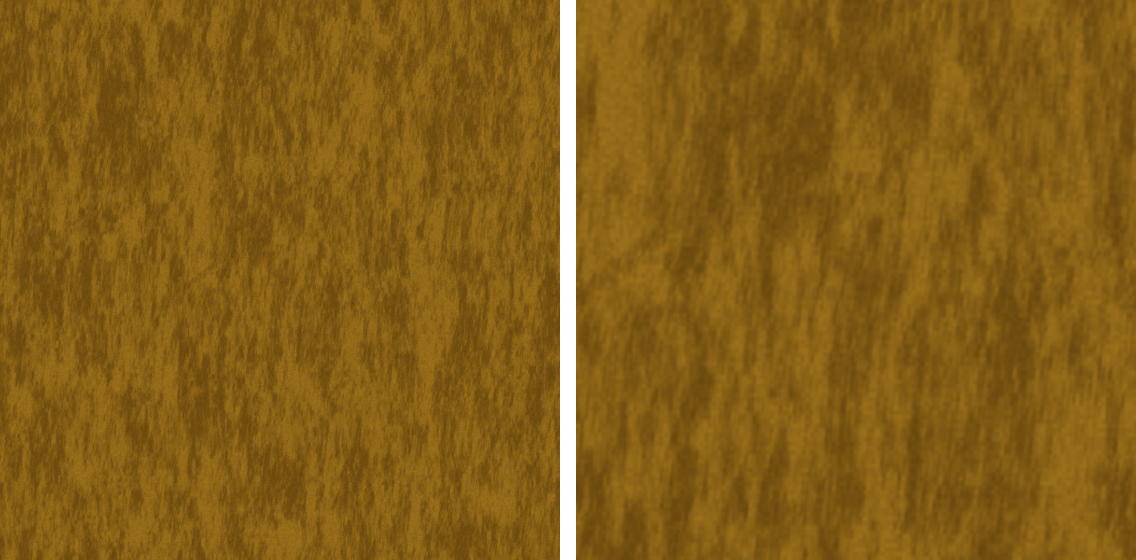
Left, the full canvas; right, a detail of the centre.
A Shadertoy shader for this texture:

```glsl
// Golden brown wood veneer with short, soft vertical fibres and fine grain.

// Sine-free hash: lattice point to a value in 0..1
float hash(vec2 cell) {
    vec3 p = fract(cell.xyx * vec3(0.1031, 0.1030, 0.0973));
    p += dot(p, p.yzx + 33.33);
    return fract((p.x + p.y) * p.z);
}

// Smoothly interpolated value noise
float valueNoise(vec2 p) {
    vec2 cell = floor(p);
    vec2 f = fract(p);
    f = f * f * f * (f * (f * 6.0 - 15.0) + 10.0);
    float low = mix(hash(cell), hash(cell + vec2(1, 0)), f.x);
    float high = mix(hash(cell + vec2(0, 1)), hash(cell + vec2(1, 1)), f.x);
    return mix(low, high, f.y);
}

// Layered noise, stretched along y, strongest in the middle layers
float fibres(vec2 uv) {
    float sum = 0.0;
    float total = 0.0;
    vec2 frequency = vec2(18.0, 4.5);
    for (int i = 0; i < 6; i++) {
        float layer = float(i);
        float weight = exp2(-0.13 * (layer - 2.8) * (layer - 2.8));
        float lean = 0.02 - 0.025 * layer;
        vec2 p = vec2(uv.x + lean * uv.y, uv.y) * frequency;
        sum += weight * valueNoise(p + 19.37 * (layer + 1.0));
        total += weight;
        frequency *= vec2(1.9, 2.0);
    }
    return sum / total;
}

void mainImage(out vec4 fragColor, in vec2 fragCoord) {
    vec2 uv = fragCoord / iResolution.y;

    // Wavering fibres
    vec2 wander = vec2(valueNoise(uv * vec2(14.0, 9.0)), valueNoise(uv * 11.0 + 40.0)) - 0.5;
    float tone = smoothstep(0.28, 0.70, fibres(uv + wander * vec2(0.006, 0.03)));

    // Stain colours
    vec3 darkStain = vec3(0.430, 0.295, 0.058);
    vec3 lightStain = vec3(0.586, 0.422, 0.098);
    vec3 color = mix(darkStain, lightStain, tone);

    // Fine surface grain
    float grain = valueNoise(uv * 380.0 + 7.0) - 0.5;
    color *= 1.0 + 0.10 * grain;

    fragColor = vec4(color, 1.0);
}
```
